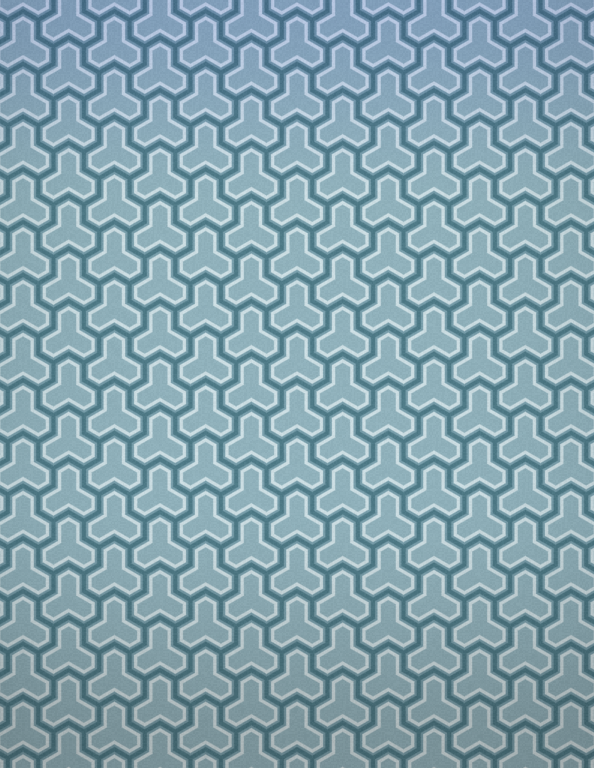
Give the GLSL for this pattern, as a WebGL 2 fragment shader.

```glsl
#version 300 es
precision highp float;

uniform vec2 u_resolution;
out vec4 fragColor;

float hash(vec2 p) {
  return fract(sin(dot(p, vec2(127.1, 311.7))) * 43758.5453);
}

// Signed distance to a tripod of three unit hexagons, one arm up
float tripod(vec2 p) {
  // Fold the side arms onto the upright one
  p.x = abs(p.x);
  if (p.y < p.x * 0.57735) {
    p = vec2(abs(0.5 * p.x + 0.866025 * p.y), 0.866025 * p.x - 0.5 * p.y);
  }
  float side = p.x - 0.866025;
  float cap = dot(p - vec2(0.0, 1.0), vec2(0.5, 0.866025)) - 0.866025;
  return max(side, cap);
}

// Depth inside whichever tripod covers the point
float tileDepth(vec2 p) {
  float column = floor(p.x / 2.598076 + 0.5);
  float d = 1e3;
  for (int i = -1; i <= 1; i++) {
    float c = column + float(i);
    float shift = 1.5 * mod(c, 2.0);
    float row = floor((p.y - shift) / 3.0 + 0.5);
    for (int j = -1; j <= 1; j++) {
      vec2 center = vec2(c * 2.598076, (row + float(j)) * 3.0 + shift);
      d = min(d, tripod(p - center));
    }
  }
  return -d;
}

void main() {
  vec2 uv = gl_FragCoord.xy / u_resolution;
  vec2 canvas = (gl_FragCoord.xy - 0.5 * u_resolution) / u_resolution.y;
  float scale = 43.7;
  float depth = tileDepth(canvas * scale - vec2(0.0, 1.215));
  float soft = max(0.05, 0.6 * scale / u_resolution.y);

  // Dark seam, mid-tone border, pale outline, flat fill
  vec3 seam = vec3(0.31, 0.48, 0.53);
  vec3 border = vec3(0.47, 0.62, 0.67);
  vec3 outline = vec3(0.80, 0.87, 0.89);
  vec3 fill = vec3(0.565, 0.695, 0.735);
  vec3 color = mix(seam, border, smoothstep(-soft, soft, depth - 0.12));
  color = mix(color, fill, smoothstep(-soft, soft, depth - 0.34));
  color = mix(color, outline, 1.0 - smoothstep(-soft, soft, abs(depth - 0.345) - 0.095));

  // Blue shade at the top, grey shade at the bottom, darker sides
  color *= mix(vec3(1.0), vec3(0.89, 0.89, 0.99), smoothstep(0.72, 1.02, uv.y));
  color *= mix(vec3(0.84, 0.82, 0.81), vec3(1.0), smoothstep(-0.02, 0.38, uv.y));
  color *= 1.0 - 0.06 * pow(abs(2.0 * uv.x - 1.0), 3.0);

  // Fine woven grain
  vec2 thread = floor((canvas + 1.0) * 512.0);
  color += 0.03 * (hash(thread) - 0.5);

  fragColor = vec4(color, 1.0);
}
```
